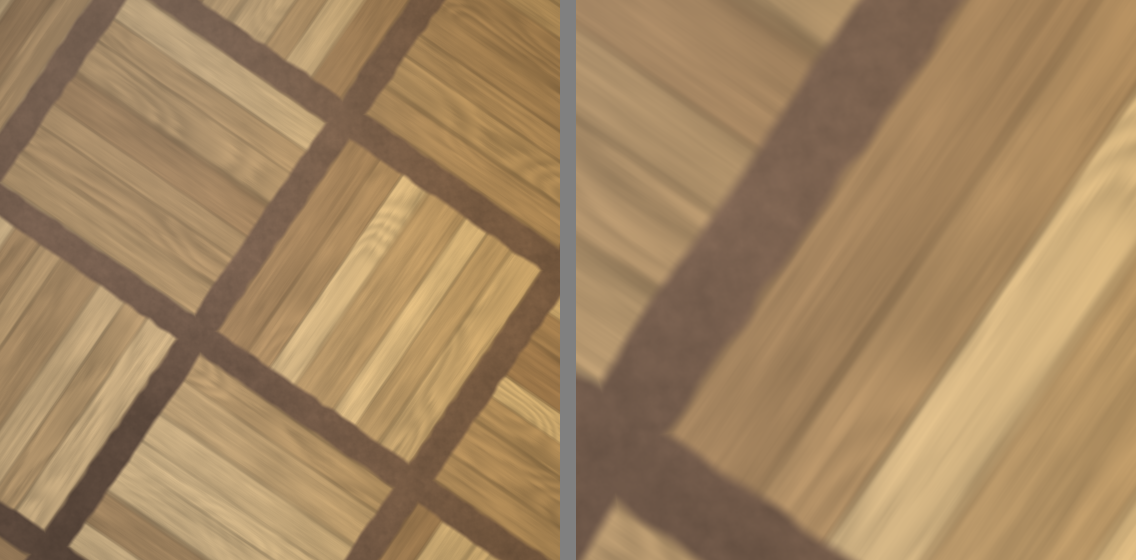
Left, the full canvas; right, a detail of the centre.
Give the GLSL for this texture, as a WebGL 1 fragment shader.

```glsl
precision highp float;
// Worn oak parquet: tilted checkerboard of plank tiles framed by dark walnut bands.

uniform vec2 u_resolution;

const float TAU = 6.2831853;
const float TILT = 0.602;                  // clockwise turn of the floor
const float CELL = 0.469;                  // tile pitch
const vec2 CROSSING = vec2(0.352, 0.402);  // one crossing of the bands
const float BAND_HALF = 0.055;             // half band width, in cells
const float PLANKS = 7.0;                  // planks per tile

const vec3 BROWN = vec3(0.60, 0.47, 0.325);
const vec3 OCHRE = vec3(0.69, 0.565, 0.395);
const vec3 CREAM = vec3(0.80, 0.685, 0.50);
const vec3 WALNUT = vec3(0.45, 0.35, 0.28);
const vec3 HAZE = vec3(0.64, 0.56, 0.47);

float hash(vec2 p) {
  return fract(sin(dot(p, vec2(127.1, 311.7))) * 43758.5453);
}

float noise(vec2 p) {
  vec2 i = floor(p), f = fract(p);
  f = f * f * (3.0 - 2.0 * f);
  float low = mix(hash(i), hash(i + vec2(1.0, 0.0)), f.x);
  float high = mix(hash(i + vec2(0.0, 1.0)), hash(i + vec2(1.0, 1.0)), f.x);
  return mix(low, high, f.y);
}

float fbm(vec2 p) {
  float sum = 0.0, amp = 0.5;
  for (int i = 0; i < 4; i++) {
    sum += amp * noise(p);
    p = p * 2.03 + 17.3;
    amp *= 0.5;
  }
  return sum;
}

// Wood of one plank; q.x runs along the grain, q.y across it.
vec3 plankColor(vec2 cell, float index, vec2 q) {
  vec2 seed = vec2(cell.x * 9.0 + index, cell.y * 5.0 + 2.0);
  float tone = hash(seed);
  float figure = hash(seed + 31.7);
  vec2 offset = 40.0 * vec2(tone, figure);

  vec3 col = mix(BROWN, OCHRE, smoothstep(0.0, 0.5, tone));
  col = mix(col, CREAM, smoothstep(0.5, 0.95, tone));

  float streaks = fbm(vec2(q.x * 3.5, q.y * 60.0) + offset) - 0.47;
  float mottle = fbm(q * vec2(5.0, 14.0) + offset) - 0.47;
  float field = noise(q * vec2(2.6, 6.5) + offset) + 0.12 * mottle;
  float rings = sin(field * 38.0 + 2.0 * streaks);
  float ringAmount = 0.045 * smoothstep(0.45, 0.75, figure);
  return col * (1.0 + 0.20 * streaks + 0.20 * mottle + ringAmount * rings);
}

// Planks of one tile with soft dark seams; q spans 0 to 1.
vec3 tileColor(vec2 cell, vec2 q, float soft) {
  float wander = 0.22 * sin(q.y * 13.0 + TAU * hash(cell + 5.3));
  float s = q.y * PLANKS + wander * sin(0.5 * TAU * clamp(q.y, 0.0, 1.0));
  s = clamp(s, 0.001, PLANKS - 0.001);
  float index = floor(s);
  float f = s - index;
  float edge = min(f, 1.0 - f);
  float neighbour = index + (f < 0.5 ? -1.0 : 1.0);

  float blend = 0.5 * (1.0 - smoothstep(0.0, soft, edge));
  vec3 col = mix(plankColor(cell, index, q), plankColor(cell, neighbour, q), blend);
  float seam = 1.0 - smoothstep(0.015, 0.035 + soft, edge);
  float wear = 0.35 + 0.65 * noise(vec2(q.x * 6.0, floor(s + 0.5) * 3.0) + cell * 7.0);
  return col * (1.0 - 0.17 * seam * wear);
}

vec3 bandColor(vec2 g, vec2 p) {
  float mottle = fbm(g * 13.0) - 0.47;
  float fine = fbm(g * 60.0 + 9.0) - 0.47;
  float shade = 1.0 - 0.22 * (1.0 - smoothstep(0.1, 0.45, length(p - vec2(0.22, 0.12))));
  return WALNUT * shade * (1.0 + 0.20 * mottle + 0.13 * fine);
}

// Coverage of the bands on the unit grid lines.
float bandMask(vec2 g, float soft) {
  vec2 d = 0.5 - abs(fract(g) - 0.5);
  return 1.0 - smoothstep(BAND_HALF - soft, BAND_HALF + soft, min(d.x, d.y));
}

// Cool haze on the left, warm light on the right, dimmer corners.
vec3 light(vec3 col, vec2 p) {
  float haze = 0.20 * (1.0 - smoothstep(0.0, 0.65, length(p - vec2(0.25, 0.9))));
  col = mix(col, HAZE, haze + 0.04);
  col *= mix(vec3(0.99, 1.0, 1.03), vec3(1.03, 0.99, 0.87), smoothstep(0.3, 1.0, p.x));
  return col * (1.04 - 0.30 * dot(p - 0.5, p - 0.5));
}

void main() {
  vec2 p = gl_FragCoord.xy / u_resolution;
  float pixel = 1.0 / (min(u_resolution.x, u_resolution.y) * CELL);
  float c = cos(TILT), s = sin(TILT);
  vec2 r = p - CROSSING;
  vec2 g = vec2(c * r.x - s * r.y, s * r.x + c * r.y) / CELL;

  // Tile coordinates, turned a quarter on every other cell.
  vec2 cell = floor(g);
  vec2 q = (fract(g) - BAND_HALF) / (1.0 - 2.0 * BAND_HALF);
  if (mod(cell.x + cell.y, 2.0) < 0.5) q = q.yx;

  // Slightly ragged band edges.
  vec2 ragged = g + 0.010 * (vec2(noise(g * 22.0), noise(g * 22.0 + 50.0)) - 0.5);
  float band = bandMask(ragged, max(0.010, pixel));
  vec3 col = mix(tileColor(cell, q, max(0.07, pixel * PLANKS)), bandColor(g, p), band);
  gl_FragColor = vec4(light(col, p), 1.0);
}
```
